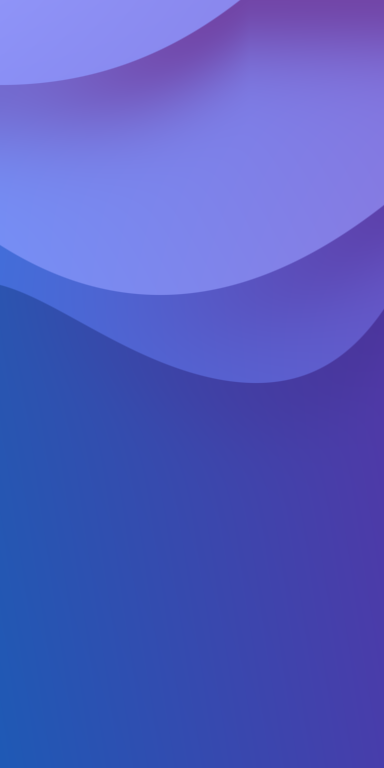
Reproduce this background procedurally as a WebGL 2 fragment shader.

```glsl
#version 300 es
precision highp float;
// Layered violet and blue waves, stacked from the bottom sheet to the top one.
// Each edge is a polynomial in x giving its depth below the top of the canvas;
// each sheet is a four-corner gradient, darkened by the shadow of the one above.

uniform vec2 u_resolution;
out vec4 outColor;

// Depth of a wave edge: low holds powers 0 to 3, high holds powers 4 and 5.
float waveDepth(float x, vec4 low, vec2 high) {
    float x2 = x * x;
    return dot(low, vec4(1.0, x, x2, x2 * x)) + dot(high, vec2(x2 * x2, x2 * x2 * x));
}

// Bilinear blend of four corner colours.
vec3 sheet(vec2 p, vec3 topLeft, vec3 topRight, vec3 lowLeft, vec3 lowRight) {
    p = clamp(p, 0.0, 1.0);
    return mix(mix(topLeft, topRight, p.x), mix(lowLeft, lowRight, p.x), p.y);
}

// Shadow that fades with distance below an edge.
vec3 shade(vec3 color, vec3 shadow, float below, float reach, float strength) {
    float fall = max(below, 0.0) / reach;
    return mix(color, shadow, strength * exp(-fall * fall));
}

// Antialiased coverage of the area above an edge.
float above(float below) {
    float w = fwidth(below);
    return 1.0 - smoothstep(-0.75 * w, 0.75 * w, below);
}

void main() {
    vec2 p = gl_FragCoord.xy / u_resolution;
    float x = p.x;
    float depth = 1.0 - p.y;

    // Distance below each wave edge
    float lower = depth - waveDepth(x, vec4(0.371, 0.1297, 0.8285, -1.9969), vec2(1.88, -0.81));
    float middle = depth - waveDepth(x, vec4(0.319, 0.3177, -0.4005, 0.0308), vec2(0.0));
    float upper = depth - waveDepth(x, vec4(0.1107, 0.0, -0.222, -0.0978), vec2(0.0));

    // Deep base
    vec3 color = sheet(vec2(x, (depth - 0.38) / 0.62),
        vec3(0.17, 0.33, 0.69), vec3(0.32, 0.22, 0.65),
        vec3(0.12, 0.35, 0.71), vec3(0.28, 0.24, 0.67));
    color = shade(color, vec3(0.27, 0.19, 0.57), lower, 0.08, 0.45 * x);

    // Narrow band
    vec3 band = sheet(vec2(x, (depth - 0.27) / 0.23),
        vec3(0.26, 0.43, 0.85), vec3(0.40, 0.33, 0.77),
        vec3(0.27, 0.42, 0.85), vec3(0.39, 0.36, 0.80));
    band = shade(band, vec3(0.35, 0.23, 0.64), middle, 0.09, 0.75 * x * x);
    color = mix(color, band, above(lower));

    // Broad light sheet, with a plum shadow that gathers towards the right
    vec3 broad = sheet(vec2(x, depth / 0.38),
        vec3(0.46, 0.53, 0.94), vec3(0.50, 0.46, 0.88),
        vec3(0.46, 0.56, 0.96), vec3(0.53, 0.49, 0.89));
    float shadowDepth = min(upper, depth + 0.01);
    float strength = mix(0.42, 0.9, smoothstep(0.0, 0.62, x));
    broad = shade(broad, vec3(0.44, 0.25, 0.63), shadowDepth, 0.088, strength);
    color = mix(color, broad, above(middle));

    // Pale top corner
    vec3 corner = sheet(vec2(x / 0.62, depth / 0.11),
        vec3(0.56, 0.58, 0.97), vec3(0.54, 0.53, 0.93),
        vec3(0.54, 0.56, 0.96), vec3(0.53, 0.52, 0.92));
    color = mix(color, corner, above(upper));

    outColor = vec4(color, 1.0);
}
```
